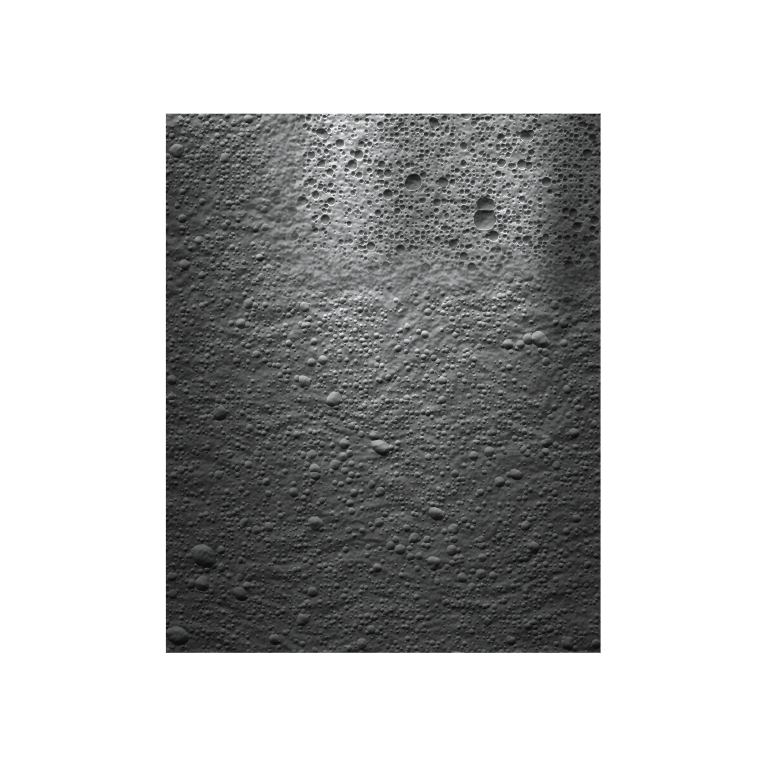
Reproduce this texture procedurally as a Shadertoy shader.

```glsl
// A dark, blistered metal panel on a white ground, lit from above.
// Domes scattered in hashed cells and gradient noise bent along arcs form a
// height field; its slope toward the light shades a broad top-centre glow.

vec2 hash2(vec2 p) {
    vec2 k = vec2(dot(p, vec2(127.1, 311.7)), dot(p, vec2(269.5, 183.3)));
    return fract(sin(k) * 43758.55);
}

float gradientNoise(vec2 p) {
    vec2 i = floor(p), f = p - i;
    vec2 w = f * f * f * (f * (f * 6.0 - 15.0) + 10.0);
    vec2 o = vec2(0.0, 1.0);
    float a = dot(hash2(i) * 2.0 - 1.0, f);
    float b = dot(hash2(i + o.yx) * 2.0 - 1.0, f - o.yx);
    float c = dot(hash2(i + o.xy) * 2.0 - 1.0, f - o.xy);
    float d = dot(hash2(i + o.yy) * 2.0 - 1.0, f - o.yy);
    return mix(mix(a, b, w.x), mix(c, d, w.x), w.y);
}

// Scattered domes; fill sets how many cells hold one
float domes(vec2 p, float cells, float fill) {
    p *= cells;
    float height = 0.0;
    for (int j = -1; j <= 1; j++)
    for (int i = -1; i <= 1; i++) {
        vec2 cell = floor(p) + vec2(i, j);
        vec2 centre = cell + 0.2 + 0.6 * hash2(cell + cells);
        vec2 trait = hash2(cell + cells * 3.0 + 17.0);
        float radius = mix(0.25, 0.62, trait.x * trait.x);
        radius *= smoothstep(0.0, 0.25, fill - trait.y);
        float t = length(p - centre) / max(radius, 0.001);
        height = max(height, radius * (1.0 - t * t));
    }
    return height / cells;
}

// The largest blisters: position and radius
float largeBlisters(vec2 p) {
    vec3 blisters[12] = vec3[12](
        vec3(0.419, 0.826, 0.008), vec3(0.686, 0.823, 0.009),
        vec3(0.703, 0.557, 0.012), vec3(0.672, 0.382, 0.009),
        vec3(0.569, 0.331, 0.011), vec3(0.565, 0.268, 0.009),
        vec3(0.396, 0.503, 0.009), vec3(0.312, 0.227, 0.010),
        vec3(0.266, 0.276, 0.017), vec3(0.232, 0.172, 0.015),
        vec3(0.410, 0.389, 0.008), vec3(0.495, 0.418, 0.013));
    p += 0.004 * vec2(gradientNoise(p * 55.0), gradientNoise(p * 55.0 + 9.0));
    float height = 0.0;
    for (int i = 0; i < 12; i++) {
        vec2 d = (p - blisters[i].xy) / blisters[i].z;
        d.y = d.y * 1.2 + 0.25 * d.x;
        height = max(height, blisters[i].z * (1.0 - dot(d, d)));
    }
    return height;
}

// Blisters near the top are hollow instead of raised
float hollowZone(vec2 p) {
    float edge = p.y + 0.06 * gradientNoise(p * 14.0);
    return smoothstep(0.58, 0.70, edge) * smoothstep(0.32, 0.42, p.x);
}

float blisterHeight(vec2 p) {
    float patches = gradientNoise(p * 12.0 + 4.0);
    float hollow = hollowZone(p);
    float fine = domes(p, 150.0, 0.65 + 1.1 * patches + 0.2 * hollow);
    float medium = domes(p, 82.0, 0.32 - 0.8 * patches + 0.15 * hollow);
    float coarse = domes(p + 0.004 * gradientNoise(p * 60.0), 40.0, 0.19 + 0.3 * patches);
    return max(max(fine, medium), max(coarse, largeBlisters(p)));
}

float relief(vec2 p) {
    vec2 q = p - vec2(0.5, 1.05);
    float bend = gradientNoise(p * 9.0);
    vec2 arc = vec2(atan(q.x, -q.y) * 17.0, length(q) * 46.0 + bend * 2.5);
    float streaks = 0.0065 * gradientNoise(arc) + 0.003 * gradientNoise(arc * 2.3 + 5.0);
    float grain = 0.0024 * gradientNoise(p * 130.0) + 0.0012 * gradientNoise(p * 240.0);
    float hollow = hollowZone(p);
    return streaks * (1.0 - 0.5 * hollow) + grain + blisterHeight(p) * (1.0 - 1.8 * hollow);
}

float glowAt(vec2 c, vec2 size) {
    vec2 d = c / size;
    return exp(-dot(d, d));
}

// Broad light over the panel, with s running from 0 to 1 on each axis
float baseLight(vec2 s) {
    float beam = exp(-5.5 * (s.x - 0.54) * (s.x - 0.54));
    float light = 0.16 + beam * (0.08 + 0.31 * smoothstep(0.02, 0.92, s.y));
    light += 0.17 * glowAt(s - vec2(0.40, 0.95), vec2(0.13, 0.16));
    light += 0.17 * glowAt(s - vec2(0.81, 0.87), vec2(0.09, 0.20));
    light += 0.07 * glowAt(s - vec2(0.42, 0.70), vec2(0.22, 0.16));
    light += 0.10 * glowAt(s - vec2(0.05, 1.0), vec2(0.20, 0.07));
    light -= 0.13 * glowAt(s - vec2(0.55, 0.84), vec2(0.07, 0.17));
    light -= 0.10 * glowAt(s - vec2(0.91, 0.75), vec2(0.05, 0.18));
    return light;
}

void mainImage(out vec4 fragColor, in vec2 fragCoord) {
    vec2 p = fragCoord / iResolution.xy;
    vec2 low = vec2(0.216, 0.150), high = vec2(0.782, 0.852);
    vec2 s = (p - low) / (high - low);

    // Slope toward the light
    vec2 towardLight = 0.0008 * normalize(vec2(-0.25, 1.0));
    float slope = (relief(p - towardLight) - relief(p + towardLight)) / 0.0016;
    slope /= 1.0 + 0.45 * abs(slope);

    // Diffuse shading, dark hollows and a wet highlight
    float light = baseLight(s) * (1.0 + 0.14 * gradientNoise(p * 24.0));
    float hollow = hollowZone(p) * smoothstep(0.0, 0.003, blisterHeight(p));
    float tone = light * (1.0 + 0.75 * slope) * (1.0 - 0.4 * hollow);
    tone += 0.22 * light * smoothstep(0.45, 1.2, slope);
    vec3 metal = clamp(tone, 0.05, 0.92) * vec3(0.992, 1.0, 1.004);

    // Panel edge against white
    vec2 inset = min(p - low, high - p);
    float panel = clamp(min(inset.x, inset.y) * iResolution.y + 0.5, 0.0, 1.0);
    fragColor = vec4(mix(vec3(1.0), metal, panel), 1.0);
}
```
